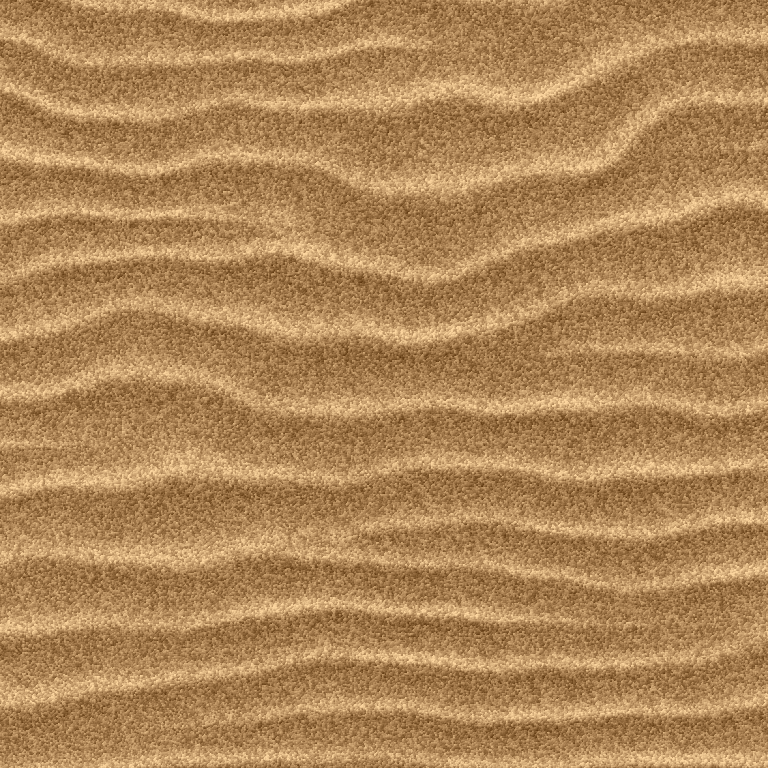
A WebGL 2 fragment shader for this texture:

```glsl
#version 300 es
precision highp float;
// Wind-rippled sand: wavy, forking crests under a layer of fine lit grains.
uniform vec2 u_resolution;
out vec4 fragColor;

const float TAU = 6.2831853;
const vec3 SHADOW_SAND = vec3(0.50, 0.347, 0.178);
const vec3 LIGHT_SAND = vec3(0.89, 0.737, 0.53);
const vec3 WARM_TINT = vec3(0.0, -0.008, -0.004);

float hash(vec2 p) {
    vec3 q = fract(vec3(p.xyx) * 0.1031);
    q += dot(q, q.yzx + 33.33);
    return fract((q.x + q.y) * q.z);
}

vec2 hash2(vec2 p) {
    return vec2(hash(p), hash(p + 71.7));
}

// Soft cellular noise: each grain has its own tone and a slope facing the light.
float grains(vec2 p, float sharpness, vec2 light) {
    vec2 cell = floor(p);
    float total = 0.0;
    float weight = 0.0;
    for (int j = -1; j <= 1; j++) {
        for (int i = -1; i <= 1; i++) {
            vec2 id = cell + vec2(i, j);
            vec2 offset = p - id - hash2(id);
            float w = exp(-sharpness * dot(offset, offset));
            float tone = 2.0 * hash(id + 19.3) - 1.0;
            total += w * (tone + dot(offset, light));
            weight += w;
        }
    }
    return total / max(weight, 1e-4);
}

// Layered sines that bend the crests.
float bend(vec2 p) {
    float wave = 0.24 * sin(6.1 * p.x + 3.7 * p.y + 1.9);
    wave += 0.17 * sin(11.3 * p.x - 8.0 * p.y + 0.6);
    wave += 0.09 * sin(21.0 * p.x + 13.0 * p.y);
    wave += 0.04 * sin(43.0 * p.x - 19.0 * p.y + 2.0);
    return wave * mix(0.5, 1.2, p.y);
}

// Phase winding around scattered points, where crests fork or end.
// x: phase shift in periods, y: crest strength.
vec2 forks(vec2 p, int count) {
    float shift = 0.0;
    float strength = 1.0;
    for (int i = 0; i < count; i++) {
        float n = float(i);
        vec2 center = vec2(fract(0.23 + 0.618 * n), (n + 0.3 + 0.4 * hash(vec2(n, 5.0))) / float(count));
        vec2 d = (p - center) * vec2(0.2, 1.0);
        float turn = mod(n, 2.0) < 0.5 ? 1.0 : -1.0;
        shift += turn * atan(d.y, d.x) / TAU;
        strength *= 1.0 - 0.6 * exp(-dot(d, d) / 0.0004);
    }
    return vec2(shift, strength);
}

float bump(float x, float width) {
    return exp(-x * x / (width * width));
}

// Signed distance to the nearest whole period.
float centered(float x) {
    return fract(x + 0.5) - 0.5;
}

// Bright crest with a gentle upper side and a shaded lower side.
float rippleTone(float phase, float strength) {
    float above = centered(phase);
    float crest = bump(above, mix(0.11, 0.20, smoothstep(-0.05, 0.05, above)));
    float shade = bump(centered(phase + 0.27), 0.20);
    return strength * (0.56 * crest - 0.17 * shade);
}

void main() {
    vec2 p = gl_FragCoord.xy / min(u_resolution.x, u_resolution.y);

    // Ripples
    vec2 fork = forks(p, 8);
    float phase = 13.0 * p.y - 0.35 * p.x + bend(p) + fork.x;
    float variation = 0.85 + 0.13 * sin(9.0 * p.x + 17.0 * p.y) + 0.09 * sin(23.0 * p.x - 31.0 * p.y);
    float tone = 0.415 + rippleTone(phase, variation * fork.y);

    // Broad unevenness of the light
    tone += 0.04 * sin(4.0 * p.x + 2.4) * sin(3.0 * p.y + 0.8);

    // Grains and small clumps
    vec2 light = vec2(-0.5, 0.8);
    tone += 0.37 * grains(p * 410.0, 7.5, light);
    tone += 0.09 * grains(p * 165.0, 5.0, light);

    float middle = max(0.0, 4.0 * tone * (1.0 - tone));
    vec3 color = mix(SHADOW_SAND, LIGHT_SAND, clamp(tone, -0.35, 1.25)) + WARM_TINT * middle;
    fragColor = vec4(color, 1.0);
}
```
